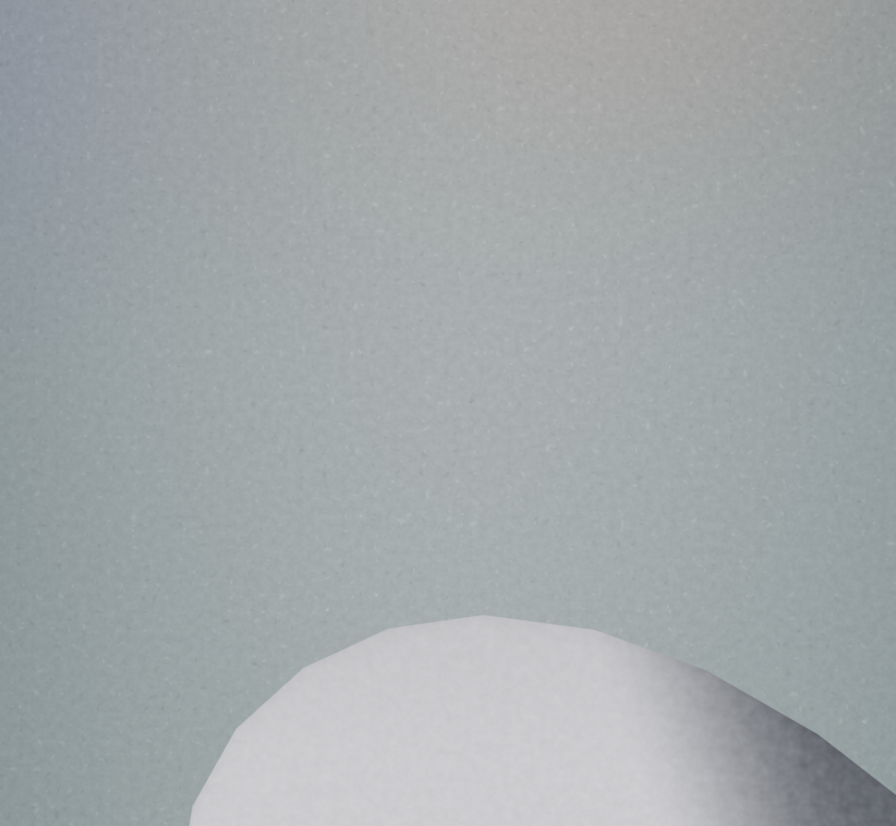
Write a WebGL 2 fragment shader that draws this background.

```glsl
#version 300 es
precision highp float;
// A pale faceted dome under a soft grey-green wall with faint flakes and grain.
// The dome is a chord-sampled ridge curve; the wall is a blend of broad
// gradients; the surface texture is gradient noise plus hashed cell flakes.

#define PEAK vec2(0.585, 0.2555)    // top of the dome, in canvas heights
#define LEFT_RADII vec2(0.37, 0.335)
#define FACET 0.31416               // ridge parameter step per facet
#define FLAKE_STRENGTH 0.035
#define GRAIN_STRENGTH 0.022
#define WALL_CENTRE vec3(0.660, 0.685, 0.690)
#define WALL_EDGE vec3(0.560, 0.602, 0.610)
#define DOME_LIGHT vec3(0.800, 0.800, 0.813)
#define DOME_SHADE vec3(0.410, 0.425, 0.450)

uniform vec2 u_resolution;
out vec4 fragColor;

vec2 hash2(vec2 p) {
    vec3 q = fract(p.xyx * vec3(0.1031, 0.1030, 0.0973));
    q += dot(q, q.yzx + 33.33);
    return fract((q.xx + q.yz) * q.zy);
}

float cornerSlope(vec2 cell, vec2 offset) {
    float angle = 6.2832 * hash2(cell).x;
    return dot(vec2(cos(angle), sin(angle)), offset);
}

float gradientNoise(vec2 p) {
    vec2 i = floor(p), f = fract(p);
    vec2 w = f * f * f * (f * (f * 6.0 - 15.0) + 10.0);
    vec2 e = vec2(1.0, 0.0);
    float low = mix(cornerSlope(i, f), cornerSlope(i + e, f - e), w.x);
    float high = mix(cornerSlope(i + e.yx, f - e.yx), cornerSlope(i + 1.0, f - 1.0), w.x);
    return mix(low, high, w.y);
}

// Ridge point: elliptical arc on the left, gentle power curve on the right
vec2 ridge(float s) {
    if (s < 0.0) return PEAK + LEFT_RADII * vec2(sin(s), cos(s) - 1.0);
    float run = 0.43 * s;
    return PEAK + vec2(run, -0.8 * pow(run, 1.894));
}

// Signed distance to the faceted ridge, negative inside the dome
float domeDistance(vec2 p) {
    float run = p.x - PEAK.x;
    float s = run < 0.0 ? asin(max(run / LEFT_RADII.x, -0.9999)) : run / 0.43;
    float start = floor(s / FACET) * FACET;
    vec2 a = ridge(start), b = ridge(start + FACET);
    float slope = (b.y - a.y) / (b.x - a.x);
    return (p.y - a.y - slope * (p.x - a.x)) / sqrt(1.0 + slope * slope);
}

// Small tilted light and dark flakes, one at most in each cell
float flakes(vec2 p) {
    float sum = 0.0;
    for (int layer = 0; layer < 3; layer++) {
        float density = 34.0 + 17.0 * float(layer);
        vec2 q = p * density + 7.3 * float(layer);
        vec2 cell = floor(q);
        vec2 place = hash2(cell), kind = hash2(cell + 57.0);
        vec2 d = fract(q) - 0.3 - 0.4 * place;
        float tilt = 3.1416 * kind.x;
        d = mat2(cos(tilt), -sin(tilt), sin(tilt), cos(tilt)) * d;
        float body = 1.0 - smoothstep(0.05, 0.24, length(d * vec2(1.0, 1.9)));
        float tone = place.x > 0.4 ? 1.0 : -0.8;
        sum += body * tone * smoothstep(0.45, 1.0, kind.y);
    }
    return sum;
}

vec3 wallColor(vec2 uv) {
    float side = uv.x < 0.53 ? (0.53 - uv.x) / 0.53 : (uv.x - 0.53) / 0.56;
    vec3 color = mix(WALL_CENTRE, WALL_EDGE, pow(side, 1.7));
    color -= vec3(0.012, 0.022, 0.021) * smoothstep(0.55, 1.0, uv.y);
    color -= vec3(0.012, 0.006, 0.008) * (1.0 - smoothstep(0.05, 0.6, uv.y));
    // Warm glow at the top and a bluish upper left corner
    vec2 warm = (uv - vec2(0.73, 1.0)) / vec2(0.32, 0.22);
    color += vec3(0.024, 0.002, -0.012) * exp(-dot(warm, warm));
    vec2 blue = (uv - vec2(0.0, 0.92)) / vec2(0.16, 0.25);
    color += vec3(0.008, 0.004, 0.034) * exp(-dot(blue, blue));
    return color;
}

vec3 domeColor(vec2 p, float d) {
    float shade = smoothstep(0.78, 1.06, p.x + 0.35 * p.y);
    vec3 color = mix(DOME_LIGHT, DOME_SHADE, shade);
    color -= 0.020 * smoothstep(0.05, 0.25, p.y) * (1.0 - shade);
    color -= 0.025 * exp(d * 90.0);
    // Mottling grows in the shaded flank
    float mottle = gradientNoise(p * 60.0) + 0.7 * gradientNoise(p * 130.0);
    return color + mottle * mix(0.010, 0.050, shade);
}

void main() {
    vec2 uv = gl_FragCoord.xy / u_resolution;
    vec2 p = gl_FragCoord.xy / u_resolution.y;
    float pixel = 1.0 / u_resolution.y;

    float d = domeDistance(p);
    float inside = 1.0 - smoothstep(-pixel, pixel, d);
    vec3 color = mix(wallColor(uv), domeColor(p, d), inside);

    // Shared surface texture
    float grain = gradientNoise(p * 95.0) + 0.8 * gradientNoise(p * 210.0 + 19.0);
    color += grain * GRAIN_STRENGTH * mix(1.0, 0.5, inside);
    color += flakes(p) * FLAKE_STRENGTH * mix(1.0, 0.25, inside);
    fragColor = vec4(clamp(color, 0.0, 1.0), 1.0);
}
```
